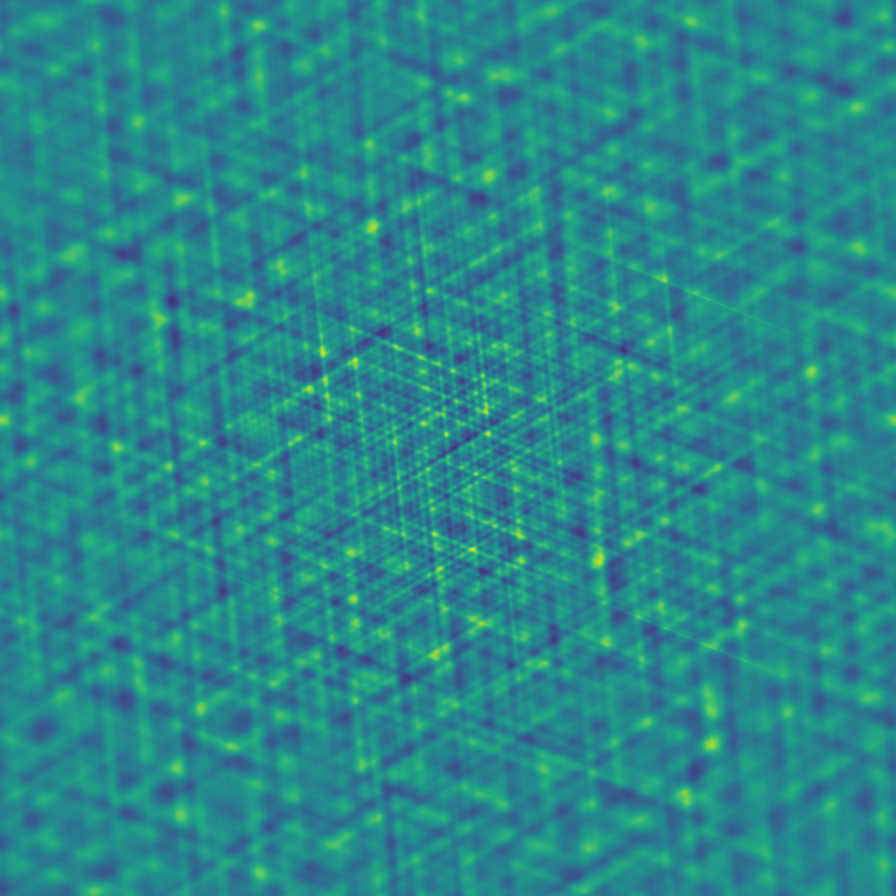
Give the GLSL for this texture, as a Shadertoy shader.

```glsl
// Tiling interference field: three families of crossing waves, fine in the middle, soft at the rim.

const float PI = 3.14159;
const float TAU = 6.28318;
const int WAVES_PER_FAMILY = 64;
const int STREAKS = 18;

float hash(float n) {
    return fract(sin(n * 127.1 + 3.7) * 43758.5);
}

vec2 hash2(float n) {
    return vec2(hash(n), hash(n + 41.0));
}

// Direction, in radians, along which the lines of each family run
float lineAngle(int family) {
    return family == 0 ? 0.55 : (family == 1 ? -0.39 : 1.67);
}

// Colour ramp from violet through teal to yellow
vec3 ramp(float t) {
    vec3 stops[9] = vec3[9](
        vec3(0.27, 0.01, 0.33), vec3(0.28, 0.18, 0.48), vec3(0.23, 0.32, 0.55),
        vec3(0.17, 0.45, 0.56), vec3(0.13, 0.57, 0.55), vec3(0.14, 0.68, 0.50),
        vec3(0.37, 0.79, 0.38), vec3(0.68, 0.86, 0.19), vec3(0.99, 0.91, 0.14));
    float s = clamp(t, 0.0, 0.999) * 8.0;
    int i = int(s);
    return mix(stops[i], stops[i + 1], s - float(i));
}

// Distance from a center that joins smoothly across the canvas edges
float wrappedRadius(vec2 p, vec2 center) {
    return 0.45 * length(sin(PI * (p - center)));
}

// Sum of plane waves with whole-number frequencies; fine waves fade outwards
float waveFamily(vec2 p, float angle, float seed) {
    float sum = 0.0;
    for (int i = 0; i < WAVES_PER_FAMILY; i++) {
        float id = seed + float(i);
        float h = (float(i) + hash(id)) / float(WAVES_PER_FAMILY);
        float frequency = mix(10.0, 150.0, pow(h, 1.5));
        float spread = min(0.8, 200.0 / (frequency * frequency) + 3.0 / frequency);
        float normal = angle + 0.5 * PI + spread * (hash(id + 211.0) - 0.5);
        vec2 k = round(frequency * vec2(cos(normal), sin(normal)));

        // Each wave is strongest around its own point near the middle
        vec2 center = 0.5 + 0.24 * (hash2(id + 307.0) - 0.5);
        float fade = frequency * wrappedRadius(p, center) / 22.0;
        float window = 0.05 + 0.95 * exp(-fade * fade);
        float amplitude = smoothstep(4.0, 24.0, frequency) * min(1.0, pow(24.0 / frequency, 0.3));
        sum += amplitude * window * cos(TAU * (dot(k, p) + hash(id + 427.0)));
    }
    return sum;
}

// Thin soft line segment, wrapped around the canvas
float streak(vec2 p, vec2 center, float angle, float reach, float width) {
    vec2 d = p - center;
    d -= round(d);
    vec2 along = vec2(cos(angle), sin(angle));
    float u = dot(d, along) / reach;
    float v = dot(d, vec2(-along.y, along.x)) / width;
    return exp(-u * u * u * u - v * v);
}

// Scattered bright lines following the wave families
float streaks(vec2 p) {
    float sum = 0.0;
    for (int i = 0; i < STREAKS; i++) {
        float id = float(i) + 613.0;
        vec2 center = 0.5 + 0.65 * (hash2(id) - 0.5);
        float reach = mix(0.05, 0.14, hash(id + 83.0));
        float width = mix(0.0013, 0.003, hash(id + 131.0));
        float strength = mix(0.03, 0.1, hash(id + 173.0));
        sum += strength * streak(p, center, lineAngle(i % 3), reach, width);
    }
    return sum;
}

void mainImage(out vec4 fragColor, in vec2 fragCoord) {
    vec2 p = fragCoord / iResolution.xy;

    float field = 0.0;
    for (int f = 0; f < 3; f++) {
        field += waveFamily(p, lineAngle(f), float(f) * 67.0);
    }
    field *= 0.0175 * (1.0 + 0.7 * wrappedRadius(p, vec2(0.5)));

    // Slight skew: bright peaks stand out more than dark pits
    float level = 0.464 + field + 0.4 * field * field + streaks(p);
    fragColor = vec4(ramp(level), 1.0);
}
```
